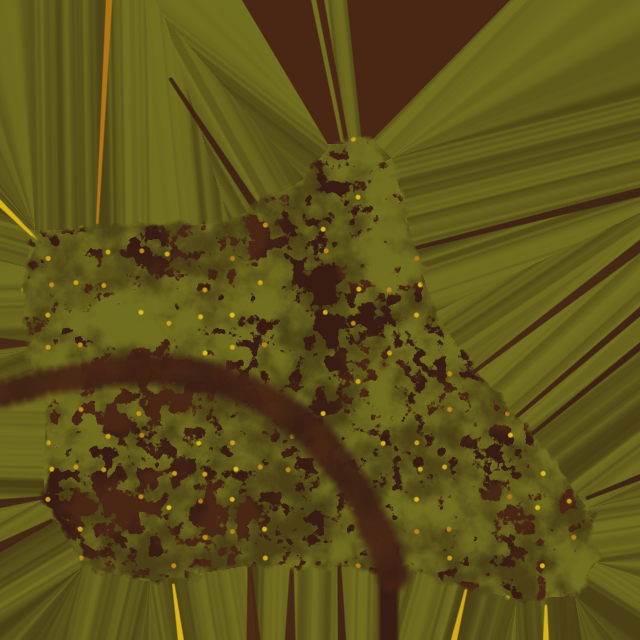
Write a Shadertoy shader that draws this background.

```glsl
const vec3 OLIVE_DARK = vec3(0.29, 0.25, 0.08);
const vec3 OLIVE_LIGHT = vec3(0.44, 0.43, 0.12);
const vec3 BROWN = vec3(0.29, 0.15, 0.08);
const vec3 BARK = vec3(0.22, 0.11, 0.075);
const vec3 ORANGE = vec3(0.70, 0.46, 0.09);
const vec3 YELLOW = vec3(0.88, 0.76, 0.10);

// Corners of the moss island
const int CORNERS = 23;
const vec2 OUTLINE[CORNERS] = vec2[](
    vec2(.055, .640), vec2(.247, .643), vec2(.358, .654), vec2(.475, .720),
    vec2(.521, .779), vec2(.579, .785), vec2(.612, .753), vec2(.648, .609),
    vec2(.680, .512), vec2(.732, .434), vec2(.820, .336), vec2(.918, .206),
    vec2(.931, .121), vec2(.898, .069), vec2(.807, .063), vec2(.632, .112),
    vec2(.391, .117), vec2(.234, .091), vec2(.130, .115), vec2(.068, .219),
    vec2(.072, .375), vec2(.042, .453), vec2(.039, .583));

// Rays as start and end
const vec4 DARK_RAYS[12] = vec4[](
    vec4(.648, .612, 1.02, .705), vec4(.742, .42, 1.02, .63),
    vec4(.807, .349, 1.02, .53), vec4(.833, .323, 1.02, .475),
    vec4(.918, .222, 1.02, .262), vec4(.05, .463, -.02, .463),
    vec4(.065, .222, -.02, .21), vec4(.08, .186, -.02, .135),
    vec4(.39, .118, .397, -.02), vec4(.456, .115, .453, -.02),
    vec4(.53, .12, .535, -.02), vec4(.267, .876, .397, .68));
const vec4 GOLD_RAYS[5] = vec4[](
    vec4(.057, .626, -.01, .692), vec4(.152, .652, .171, 1.01),
    vec4(.271, .086, .284, -.01), vec4(.728, .078, .707, -.01),
    vec4(.853, .053, .853, -.01));

// Bare patches as centre and radius
const vec3 PATCHES[11] = vec3[](
    vec3(.20, .30, .12), vec3(.56, .47, .08), vec3(.78, .315, .05),
    vec3(.51, .55, .035), vec3(.39, .64, .045), vec3(.65, .43, .06),
    vec3(.55, .72, .045), vec3(.23, .61, .04), vec3(.39, .48, .05),
    vec3(.32, .20, .045), vec3(.12, .21, .07));

float hash(vec2 p) {
    vec3 q = fract(p.xyx * 0.1031);
    q += dot(q, q.yzx + 33.33);
    return fract((q.x + q.y) * q.z);
}

float noise(vec2 p) {
    vec2 i = floor(p), f = fract(p);
    f *= f * (3.0 - 2.0 * f);
    return mix(mix(hash(i), hash(i + vec2(1, 0)), f.x),
               mix(hash(i + vec2(0, 1)), hash(i + 1.0), f.x), f.y);
}

float fbm(vec2 p) {
    float sum = 0.0, amp = 0.53;
    for (int i = 0; i < 4; i++, amp *= 0.5) {
        sum += amp * noise(p);
        p = mat2(1.6, 1.2, -1.2, 1.6) * p + 17.3;
    }
    return sum;
}

// Signed distance, arc length and direction of the nearest outline point
vec3 outlineInfo(vec2 p) {
    float best = 1e3, side = 1.0, walked = 0.0, arc = 0.0;
    vec2 away = vec2(0, 1);
    for (int i = 0; i < CORNERS; i++) {
        vec2 a = OUTLINE[i], b = OUTLINE[(i + 1) % CORNERS], e = b - a, w = p - a;
        float h = clamp(dot(w, e) / dot(e, e), 0.0, 1.0);
        vec2 r = w - e * h;
        if (length(r) < best) { best = length(r); arc = walked + h * length(e); away = r; }
        if ((a.y > p.y) != (b.y > p.y) && p.x < a.x + e.x * w.y / e.y) side = -side;
        walked += length(e);
    }
    return vec3(best * side, arc, atan(away.x, away.y));
}

float ray(vec2 p, vec2 a, vec2 b, float startWidth, float endWidth, float soft) {
    float h = clamp(dot(p - a, b - a) / dot(b - a, b - a), 0.0, 1.0);
    return smoothstep(soft, -soft, length(p - mix(a, b, h)) - mix(startWidth, endWidth, h));
}

vec3 streaks(vec2 p, vec3 info, float soft) {
    float key = info.y + 0.10 * info.z + 2.0;
    float n = 0.4 * noise(vec2(key * 18.0, 3.0)) + 0.35 * noise(vec2(key * 75.0, 7.0))
            + 0.25 * noise(vec2(key * 210.0, 11.0));
    float light = smoothstep(0.12, 0.8, n + 0.12 * (p.y - p.x * 0.6));
    vec3 col = mix(OLIVE_DARK, OLIVE_LIGHT, light);

    // Brown wedge split by green slivers
    float t = (p.y - 0.775) / 0.225;
    float wedge = smoothstep(-soft, soft, p.x - mix(0.512, 0.378, t))
                * smoothstep(-soft, soft, mix(0.575, 0.797, t) - p.x) * step(0.0, t);
    wedge *= 1.0 - ray(p, vec2(.555, .78), vec2(.523, 1.01), .010, .018, soft);
    wedge *= 1.0 - ray(p, vec2(.535, .78), vec2(.488, 1.01), .003, .004, soft);
    col = mix(col, BROWN, wedge);

    for (int i = 0; i < 12; i++) {
        float k = hash(vec2(i, 5));
        vec4 r = DARK_RAYS[i];
        col = mix(col, mix(BARK, BROWN, k), 0.9 * ray(p, r.xy, r.zw, .003, .005 + .008 * k, soft));
    }
    for (int i = 0; i < 5; i++) {
        vec4 r = GOLD_RAYS[i];
        vec3 gold = mix(YELLOW, ORANGE, i == 1 ? 1.0 : 0.3 * hash(vec2(i, 9)));
        col = mix(col, gold, ray(p, r.xy, r.zw, .002, .005, soft));
    }
    return mix(col, BARK, ray(p, vec2(.607, .12), vec2(.607, -.02), .015, .015, soft * 3.0));
}

vec3 moss(vec2 p) {
    float cloud = fbm(p * 10.0), speck = fbm(p * 58.0), bare = 0.0;
    for (int i = 0; i < 11; i++) {
        vec2 d = (p - PATCHES[i].xy) / PATCHES[i].z;
        bare = max(bare, exp(-dot(d, d)));
    }
    float v = 0.65 * speck + 0.35 * cloud;
    vec3 leaf = mix(OLIVE_DARK, OLIVE_LIGHT, smoothstep(0.3, 0.66, 0.5 * fbm(p * 34.0 + 9.0) + 0.5 * (1.0 - cloud)));
    vec3 soil = mix(BARK, BROWN, smoothstep(0.4, 0.65, fbm(p * 14.0 + 31.0)));
    return mix(leaf, soil, smoothstep(0.59, 0.65, v + 0.16 * bare));
}

// Gold specks on a jittered grid that repeats every six cells
vec4 specks(vec2 p, float soft) {
    vec2 g = p / 0.048, cell = floor(g), id = mod(cell, 6.0);
    vec2 centre = 0.3 + 0.4 * vec2(hash(id + 3.0), hash(id + 41.0));
    float shown = step(hash(id + 13.0), 0.6) * step(hash(cell + 71.0), 0.75);
    float d = length(g - cell - centre) * 0.048 - 0.0038;
    return vec4(mix(ORANGE, YELLOW, hash(cell + 23.0)), shown * smoothstep(soft, -soft, d));
}

float branchDistance(vec2 p) {
    float best = 1.0;
    for (int i = 0; i <= 48; i++) {
        float t = float(i) / 48.0, u = 1.0 - t;
        vec2 c = u * u * u * vec2(-.013, .378) + 3.0 * u * u * t * vec2(.30, .479)
               + 3.0 * u * t * t * vec2(.514, .408) + t * t * t * vec2(.615, .102);
        best = min(best, length(p - c) - 0.007 * sqrt(t));
    }
    return best;
}

void mainImage(out vec4 fragColor, in vec2 fragCoord) {
    vec2 p = fragCoord / iResolution.xy;
    float soft = 1.0 / iResolution.y;
    vec3 info = outlineInfo(p);
    float rim = info.x + 0.035 * (fbm(p * 45.0) - 0.5);
    float inside = smoothstep(0.006, -0.006, rim);
    vec3 col = mix(streaks(p, info, soft), moss(p), inside);

    // Soft branch, then specks
    float branch = smoothstep(0.028, 0.010, branchDistance(p) + 0.008 * (fbm(p * 25.0) - 0.5));
    col = mix(col, mix(BARK, BROWN, noise(p * 28.0)), 0.92 * branch);
    vec4 gold = specks(p, soft);
    col = mix(col, gold.rgb, gold.a * inside * (1.0 - branch));
    fragColor = vec4(col, 1.0);
}
```
